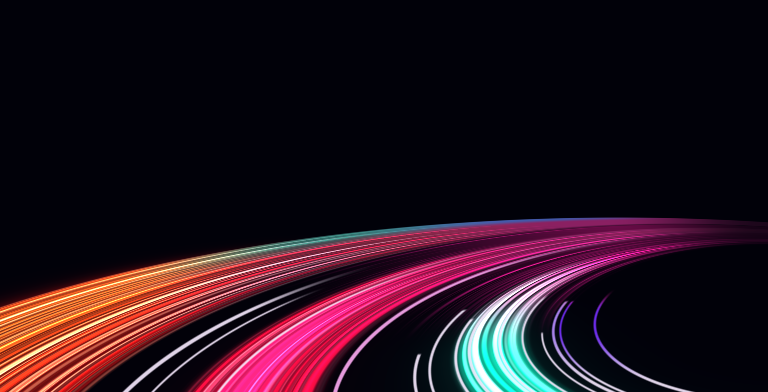
Write a WebGL 2 fragment shader that draws this background.

```glsl
#version 300 es
precision highp float;
uniform vec2 u_resolution;
out vec4 outColor;

const vec3 NIGHT = vec3(0.004, 0.002, 0.035);
const vec3 RED = vec3(0.95, 0.08, 0.05);
const vec3 ORANGE = vec3(1.0, 0.38, 0.08);
const vec3 CREAM = vec3(1.0, 0.85, 0.62);
const vec3 CRIMSON = vec3(0.92, 0.04, 0.19);
const vec3 MAGENTA = vec3(0.80, 0.09, 0.48);
const vec3 PINK = vec3(1.0, 0.28, 0.82);
const vec3 TEAL = vec3(0.05, 0.80, 0.62);
const vec3 BLUE = vec3(0.30, 0.46, 0.95);
const vec3 VIOLET = vec3(0.45, 0.18, 0.95);
const vec3 PALE = vec3(0.95, 0.90, 0.95);
const float LANE_MIN = 0.3;
const float LANE_MAX = 3.2;
const float RIM = 2.54;
const float STREAK_MEAN = 0.13;

// Bold trails: lane, half width, height of the upper end
const int TRAILS = 14;
const vec3 TRAIL[TRAILS] = vec3[TRAILS](
  vec3(1.60, 0.0050, 0.33), vec3(1.52, 0.0025, 0.27), vec3(1.33, 0.0030, 0.36),
  vec3(1.02, 0.0050, 0.42), vec3(0.842, 0.0040, 0.10), vec3(0.81, 0.0035, 0.213),
  vec3(0.754, 0.0035, 0.19), vec3(0.725, 0.0045, 0.32), vec3(0.66, 0.0040, 0.30),
  vec3(0.611, 0.0028, 0.25), vec3(0.569, 0.0025, 0.155), vec3(0.545, 0.0038, 0.235),
  vec3(0.53, 0.0028, 0.235), vec3(0.456, 0.0036, 0.264));

float hash(float n) {
  n = fract(n * 0.1031);
  n *= n + 33.33;
  n *= n + n;
  return fract(n);
}

float band(float lo, float hi, float soft, float v) {
  return smoothstep(lo - soft, lo + soft, v) * (1.0 - smoothstep(hi - soft, hi + soft, v));
}

// Each lane is an ellipse named by its horizontal radius; positive outside
float ellipse(vec2 p, float lane) {
  float tall = max(0.3 * lane + 0.06, -0.242 + 0.815 * lane - 0.118 * lane * lane);
  float top = 0.404 + 0.044 * log(lane);
  vec2 q = (p - vec2(2.06 - 0.19 * lane, top - tall)) / vec2(lane, tall);
  return dot(q, q) - 1.0;
}

// Bisect for the lane that passes through p
float laneAt(vec2 p) {
  float lo = LANE_MIN, hi = LANE_MAX;
  for (int i = 0; i < 22; i++) {
    float mid = 0.5 * (lo + hi);
    if (ellipse(p, mid) > 0.0) lo = mid; else hi = mid;
  }
  return 0.5 * (lo + hi);
}

// Random lines across the lanes, averaged where finer than a pixel
float streaks(float lane, float blur, float freq) {
  float u = lane * freq, id = floor(u) + freq;
  float soft = blur * freq, edge = 0.07 + 0.5 * soft;
  float power = hash(id);
  float centre = 0.5 + 0.3 * (hash(id + 211.0) - 0.5);
  float halfWidth = 0.07 + 0.17 * hash(id + 503.0);
  float line = 1.0 - smoothstep(halfWidth - edge, halfWidth + edge, abs(fract(u) - centre));
  return mix(power * power * line, STREAK_MEAN, smoothstep(0.4, 1.1, soft));
}

void main() {
  float pixel = 1.0 / u_resolution.y;
  vec2 p = gl_FragCoord.xy * pixel;
  float lane = laneAt(p);
  float blur = max(length(vec2(dFdx(lane), dFdy(lane))), 1e-5);

  float left = 1.0 - smoothstep(0.25, 0.85, p.x);
  float converge = smoothstep(0.65, 1.5, p.x);
  float low = 1.0 - smoothstep(0.08, 0.27, p.y);
  float fine = streaks(lane, blur, 17.0) + streaks(lane, blur, 37.0) + 0.7 * streaks(lane, blur, 71.0);
  float hot = streaks(lane, blur, 23.0) + streaks(lane, blur, 47.0);
  vec3 col = vec3(0.0);

  // Outer sweep: fire on the left, cool rim, magenta on the right
  float outer = band(1.72, RIM, 0.01 + 0.5 * blur, lane) * smoothstep(1.62, 1.85, lane);
  vec3 warm = mix(RED, ORANGE, smoothstep(1.75, 2.35, lane));
  vec3 inside = mix(CRIMSON, MAGENTA, smoothstep(0.9, 1.5, p.x));
  vec3 cool = mix(mix(TEAL, BLUE, smoothstep(0.85, 1.3, p.x)), MAGENTA, smoothstep(1.4, 1.75, p.x));
  vec3 sweep = mix(mix(inside, cool, smoothstep(2.15, 2.45, lane)), warm, left);
  col += outer * sweep * (0.42 * left + 0.12 * converge + 1.3 * fine);
  col += outer * mix(PALE, CREAM, left) * hot * mix(0.95, 0.3, converge);
  col += 0.3 * RED * left * exp(-14.0 * abs(lane - RIM));

  // Crimson ribbon with a pink heart
  float ribbon = band(1.07, 1.41, 0.035, lane);
  float heart = exp(-pow((lane - 1.26) / 0.055, 2.0)) * (1.0 - smoothstep(0.7, 1.2, p.x));
  col += ribbon * mix(CRIMSON, MAGENTA, converge) * (mix(0.55, 0.2, converge) + 0.9 * fine);
  col += PINK * heart * (0.45 + 0.6 * hot) + 0.35 * ribbon * PALE * hot;
  col += 0.12 * CRIMSON * exp(-9.0 * abs(lane - 1.25));

  // Lanes between the ribbons fill in as they converge
  float between = band(0.56, 1.72, 0.05, lane) * (1.0 - ribbon);
  col += between * smoothstep(0.12, 0.34, p.y) * converge * MAGENTA * (0.08 + 1.2 * fine);

  // Teal bundle, paler as it climbs
  float bundle = band(0.61, 0.75, 0.02, lane);
  vec3 climb = mix(mix(PALE, MAGENTA, smoothstep(0.26, 0.36, p.y)), TEAL, low);
  col += bundle * climb * (0.6 * low + 0.9 * fine);
  col += bundle * PALE * hot * (1.0 - smoothstep(0.24, 0.36, p.y));
  col += 0.35 * TEAL * low * exp(-14.0 * abs(lane - 0.68));

  // Bold trails
  for (int i = 0; i < TRAILS; i++) {
    vec3 t = TRAIL[i];
    float away = abs(lane - t.x) / blur * pixel;
    float halfWidth = t.y * mix(1.0, 0.45, smoothstep(0.08, 0.38, p.y));
    float shape = 1.0 - smoothstep(halfWidth - pixel, halfWidth + pixel, away);
    float taper = 0.008 + 0.12 * smoothstep(0.24, 0.30, t.z);
    shape *= 1.0 - smoothstep(t.z - taper, t.z, p.y);
    vec3 tint = mix(PALE, PINK, 0.4 * band(0.95, 1.1, 0.03, t.x));
    vec3 inner = mix(mix(PALE, VIOLET, smoothstep(0.02, 0.16, p.y)), MAGENTA, smoothstep(0.2, 0.26, p.y));
    tint = mix(tint, inner, 1.0 - smoothstep(0.53, 0.56, t.x));
    col = mix(col, tint, 0.92 * shape);
  }

  // Dim the far right end
  col *= 1.0 - 0.8 * smoothstep(1.55, 1.95, p.x) * smoothstep(0.2, 0.33, p.y);
  outColor = vec4(min(NIGHT + col, 1.0), 1.0);
}
```
